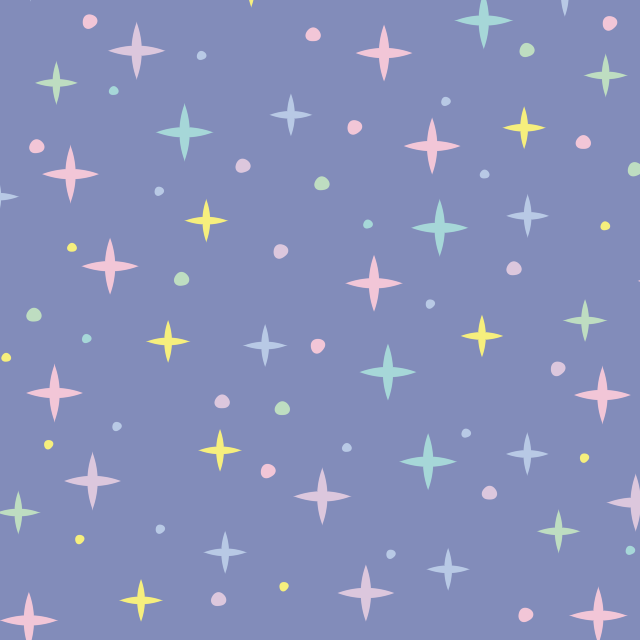
Write a three.js fragment shader that draws this pattern.

```glsl
#define CELLS 8.9
#define TILT 0.42
#define JITTER 0.26
#define LARGE_ARM 0.0443
#define SMALL_ARM 0.0332
#define ARM_WIDTH 0.182
#define LARGE_DOT 0.0113
#define SMALL_DOT 0.0072
#define EDGE 0.0010
#define SEED 7.0

varying vec2 vUv;

const vec3 GROUND = vec3(0.510, 0.550, 0.731);
const vec3 PINK   = vec3(0.950, 0.776, 0.843);
const vec3 MAUVE  = vec3(0.862, 0.780, 0.867);
const vec3 TEAL   = vec3(0.650, 0.843, 0.847);
const vec3 YELLOW = vec3(0.965, 0.937, 0.490);
const vec3 BLUE   = vec3(0.722, 0.788, 0.898);
const vec3 GREEN  = vec3(0.745, 0.867, 0.755);

vec3 hash3(vec2 p) {
  vec3 q = fract(vec3(p.xyx) * vec3(0.1031, 0.1030, 0.0973) + SEED * 0.137);
  q += dot(q, q.yxz + 33.33);
  return fract((q.xxy + q.yzz) * q.zyx);
}

// Pointed lens lying along x
float lens(vec2 p, float arm) {
  float width = arm * ARM_WIDTH;
  float radius = (arm * arm + width * width) / (2.0 * width);
  return length(vec2(p.x, abs(p.y) + radius - width)) - radius;
}

float star(vec2 p, float arm) {
  return min(lens(p, arm), lens(p.yx, arm));
}

// Slightly lopsided pebble
float pebble(vec2 p, float radius, float turn) {
  float a = atan(p.y, p.x + 1e-6) + turn;
  return length(p) - radius * (1.0 + 0.05 * sin(2.0 * a + 0.6) + 0.05 * sin(3.0 * a + 1.9));
}

// Rank 0..79 runs through large stars, small stars, large dots, small dots
vec3 rankColor(float rank) {
  if (rank < 5.0)  return PINK;
  if (rank < 9.0)  return MAUVE;
  if (rank < 14.0) return TEAL;
  if (rank < 24.0) return YELLOW;
  if (rank < 31.0) return BLUE;
  if (rank < 34.0) return GREEN;
  if (rank < 43.0) return GREEN;
  if (rank < 50.0) return MAUVE;
  if (rank < 54.0) return PINK;
  if (rank < 63.0) return YELLOW;
  if (rank < 67.0) return TEAL;
  return BLUE;
}

float rankShape(vec2 p, float rank, float rnd) {
  if (rank < 34.0) return star(p, rank < 14.0 ? LARGE_ARM : SMALL_ARM);
  return pebble(p, rank < 54.0 ? LARGE_DOT : SMALL_DOT, (rnd - 0.5) * 0.9);
}

void main() {
  // Tilted grid hides the rows; shapes themselves stay upright
  float c = cos(TILT), s = sin(TILT);
  mat2 tilt = mat2(c, s, -s, c);
  vec2 grid = tilt * vUv * CELLS + 40.0;
  vec2 home = floor(grid);
  vec3 color = GROUND;

  for (int j = -1; j <= 1; j++) {
    for (int i = -1; i <= 1; i++) {
      vec2 cell = home + vec2(float(i), float(j));
      vec3 rnd = hash3(cell);
      vec2 center = cell + 0.5 + (rnd.xy - 0.5) * 2.0 * JITTER;
      vec2 p = (grid - center) * tilt / CELLS;

      // Stars and dots alternate; even spread of kinds
      float spread = fract(dot(cell, vec2(0.7549, 0.5698)) + 0.2 * rnd.z);
      float rank = 39.5 * (spread + mod(cell.x + cell.y, 2.0));
      float d = rankShape(p, rank, rnd.z);
      color = mix(rankColor(rank), color, smoothstep(-EDGE, EDGE, d));
    }
  }
  gl_FragColor = vec4(color, 1.0);
}
```
